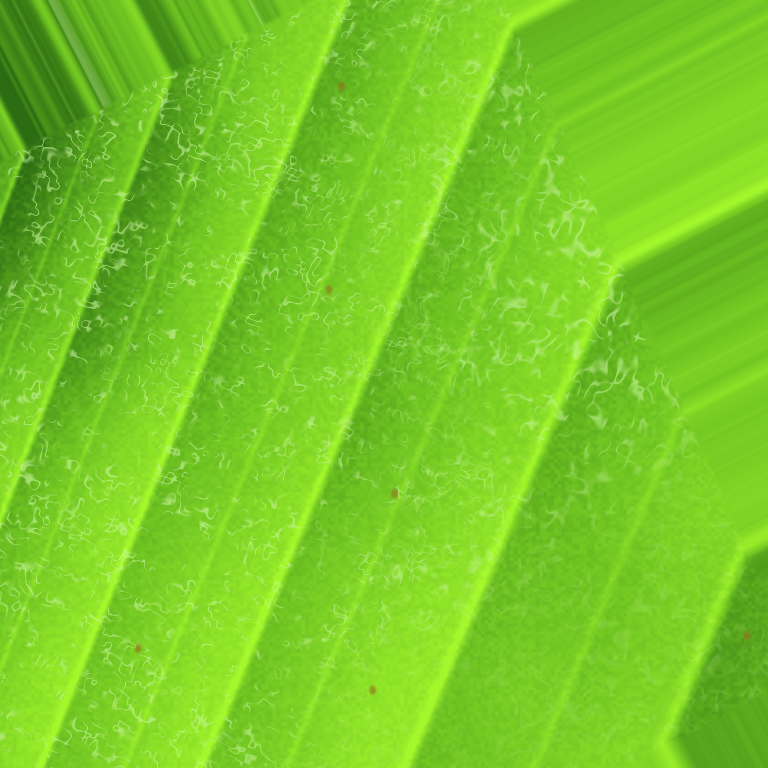
A WebGL 2 fragment shader for this texture:

```glsl
#version 300 es
precision highp float;
// Ribbed green leaf: slanted veins come from inverting a quadratic spacing rule,
// with shaded ridges, pale glints and rust spots between them. Past the edges
// of the blade, points are projected back to the rim, which makes the streaks.

#define VEIN_WIDTH 0.028
#define MINOR_WIDTH 0.022
#define RIDGE_CONTRAST 0.38
#define GLINT_SCALE 105.0
#define GLINT_GAIN 0.62
#define SPOT_CHANCE 0.07
#define STREAK_TOP 0.85
#define STREAK_RIGHT 0.30
#define STREAK_BOTTOM 0.22

uniform vec2 u_resolution;
out vec4 fragColor;

const vec3 SHADE  = vec3(0.17, 0.42, 0.07);
const vec3 GREEN  = vec3(0.43, 0.76, 0.13);
const vec3 LIME   = vec3(0.64, 0.97, 0.17);
const vec3 GLINT  = vec3(0.80, 0.96, 0.64);
const vec3 RUST   = vec3(0.58, 0.45, 0.10);

// Outward directions of the three rims
const vec2 TOP_DIR      = vec2(-0.459, 0.889);
const vec2 RIGHT_NORMAL = vec2(0.915, 0.403);
const vec2 RIGHT_DIR    = vec2(0.890, 0.456);

float hash(vec2 p) {
    return fract(sin(dot(p, vec2(127.1, 311.7))) * 43758.5453);
}

float noise(vec2 p) {
    vec2 i = floor(p), f = fract(p);
    f = f * f * (3.0 - 2.0 * f);
    return mix(mix(hash(i), hash(i + vec2(1, 0)), f.x),
               mix(hash(i + vec2(0, 1)), hash(i + vec2(1, 1)), f.x), f.y);
}

// Vein index at p; whole numbers lie on the major veins
float veinIndex(vec2 p) {
    float offset = mix(0.260, 0.678, p.y) - p.x;
    bool rightSide = offset < 0.0;
    float b = rightSide ? mix(0.237, 0.247, p.y) : mix(0.2246, 0.248, p.y);
    float c = rightSide ? mix(0.0286, 0.0215, p.y) : mix(0.0163, 0.0189, p.y);
    return (sqrt(max(b * b - 4.0 * c * offset, 0.0)) - b) / (2.0 * c);
}

// Brightness of the smooth blade: 0 shade, 0.5 green, 1 lime
float bladeTone(vec2 p) {
    float index = veinIndex(p);
    float band = floor(index), f = index - band;
    float ramp = mix(1.0, smoothstep(-0.15, 1.1, f), smoothstep(0.0, 0.06, f));
    float tone = 0.38 + RIDGE_CONTRAST * ramp;

    float nearest = min(f, 1.0 - f) / VEIN_WIDTH;
    tone += 0.20 * exp(-nearest * nearest);

    float m = f - 0.5 + 0.05 * cos(3.14159 * band);
    tone += 0.14 * exp(-m * m / (MINOR_WIDTH * MINOR_WIDTH));
    tone -= 0.06 * smoothstep(-0.01, 0.03, m) * exp(-max(m, 0.0) * 6.0);

    // Broad light: dim upper left corner, bright foot, dim lower right
    tone -= 0.36 * smoothstep(0.42, 0.0, length((p - vec2(0.0, 0.82)) * vec2(1.0, 0.8)));
    tone += 0.13 * smoothstep(0.6, 0.0, p.y) * smoothstep(0.85, 0.45, p.x);
    tone -= 0.10 * smoothstep(0.35, 0.0, length(p - vec2(1.0, 0.12)));
    return tone + 0.08 * (noise(p * 9.0) - 0.5);
}

// Fine lines across a rim, about -0.5 to 0.5
float streaks(float s) {
    return 0.40 * noise(vec2(s * 38.0, 1.5)) + 0.35 * noise(vec2(s * 110.0, 7.5))
         + 0.25 * noise(vec2(s * 230.0, 4.5)) - 0.5;
}

// Short curled pale strands, larger and softer to the right
float glints(vec2 p) {
    vec2 q = mat2(0.92, 0.39, -0.39, 0.92) * p;
    float blur = smoothstep(0.3, 0.85, p.x);
    float scale = GLINT_SCALE;
    vec2 warp = vec2(noise(q * 40.0), noise(q * 40.0 + 31.0)) * 1.6;
    float fine = 1.0 - abs(2.0 * noise(q * scale * 1.25 + warp) - 1.0);
    float wide = 1.0 - abs(2.0 * noise(q * scale * vec2(0.85, 0.62) + warp) - 1.0);
    float strand = mix(smoothstep(0.72, 1.0, fine), smoothstep(0.70, 1.0, wide), blur);
    float patches = smoothstep(0.45, 0.82, noise(q * 75.0 + 11.0) * 0.75 + noise(q * 14.0) * 0.35);
    float cover = 1.0 - 0.75 * smoothstep(0.25, 0.0, (p.y + 0.9 * (1.0 - p.x)) - 0.45);
    return strand * patches * cover;
}

// Rare rust spots, one candidate per grid cell
float spots(vec2 p) {
    vec2 cell = floor(p * 15.0);
    vec2 centre = 0.25 + 0.5 * vec2(hash(cell + 3.0), hash(cell + 8.0));
    float d = length((fract(p * 15.0) - centre) * vec2(1.2, 0.85));
    return step(1.0 - SPOT_CHANCE, hash(cell + 19.0)) * smoothstep(0.12, 0.03, d);
}

void main() {
    vec2 p = gl_FragCoord.xy / u_resolution;

    // Project outside points back to the rims
    float overRight = max(dot(p, RIGHT_NORMAL) - 1.0, 0.0);
    vec2 rim = p - RIGHT_DIR * overRight;
    float overTop = max(dot(rim, TOP_DIR) - 0.698, 0.0);
    float overBottom = max(-0.368 - dot(rim, TOP_DIR), 0.0);
    rim += TOP_DIR * (overBottom - overTop);

    vec3 outside = smoothstep(0.0, 0.008, vec3(overTop, overRight, overBottom));
    float blade = 1.0 - max(outside.x, max(outside.y, outside.z));
    float across = dot(rim, vec2(0.889, 0.459));
    float along = dot(rim, vec2(-0.403, 0.915));

    float tone = bladeTone(rim);
    tone += outside.x * (STREAK_TOP * streaks(across) - 0.06);
    tone += outside.y * STREAK_RIGHT * streaks(along);
    tone += outside.z * STREAK_BOTTOM * streaks(across);
    tone += blade * 0.13 * (noise(p * 210.0) - 0.5);

    vec3 colour = mix(SHADE, GREEN, clamp(tone * 2.0, 0.0, 1.0));
    colour = mix(colour, LIME, clamp(tone * 2.0 - 1.0, 0.0, 1.0));

    // Surface detail, then pale lines drawn out past the rims
    colour = mix(colour, RUST, 0.65 * blade * spots(p));
    colour = mix(colour, GLINT, GLINT_GAIN * blade * glints(p));
    float paleTop = smoothstep(0.72, 0.95, noise(vec2(across * 190.0, 2.5)));
    float paleRight = smoothstep(0.86, 0.98, noise(vec2(along * 120.0, 9.5)));
    colour = mix(colour, GLINT, 0.40 * outside.x * paleTop + 0.38 * outside.y * paleRight);

    fragColor = vec4(colour, 1.0);
}
```
